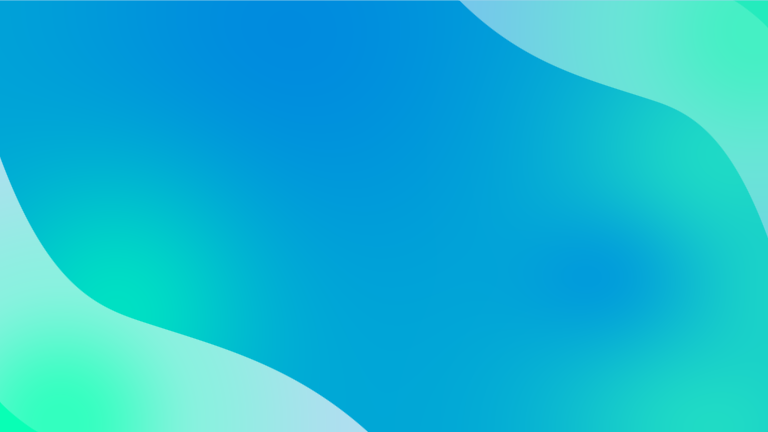
Write a WebGL 2 fragment shader that draws this background.

```glsl
#version 300 es
precision highp float;

uniform vec2 u_resolution;
out vec4 outColor;

// Soft elliptical spot of light
float glow(vec2 p, vec2 center, vec2 radius) {
    vec2 d = (p - center) / radius;
    return exp(-dot(d, d));
}

// Cubic height curve from a to b with the given end slopes
float hermite(float x, vec2 a, vec2 b, float slopeA, float slopeB) {
    float w = b.x - a.x;
    float t = clamp((x - a.x) / w, 0.0, 1.0);
    float s = 1.0 - t;
    return a.y * s * s * (1.0 + 2.0 * t) + b.y * t * t * (3.0 - 2.0 * t)
         + w * t * s * (slopeA * s - slopeB * t);
}

// S-shaped edge: two cubics that meet smoothly at the middle point
float waveEdge(float x, vec2 a, vec2 mid, vec2 b, vec3 slopes) {
    return x < mid.x ? hermite(x, a, mid, slopes.x, slopes.y)
                     : hermite(x, mid, b, slopes.y, slopes.z);
}

// Antialiased coverage, positive inside
float cover(float d) {
    return clamp(0.5 + d / max(fwidth(d), 1e-5), 0.0, 1.0);
}

// Small shape tucked into a corner
float cornerPatch(vec2 q, vec2 size) {
    vec2 e = pow(max(q, 0.0) / size, vec2(0.9));
    return cover(1.0 - e.x - e.y);
}

// Three-stop radial blend
vec3 radialBlend(float r, vec3 inner, vec3 middle, vec3 outer) {
    vec3 c = mix(inner, middle, smoothstep(0.03, 0.34, r));
    return mix(c, outer, smoothstep(0.25, 0.72, r));
}

// Blue field with teal glows at both sides
vec3 backdrop(vec2 p, float aspect) {
    vec3 c = vec3(0.0, 0.652, 0.842);
    c = mix(c, vec3(0.0, 0.545, 0.872), glow(p, vec2(0.66, 0.92), vec2(0.52, 0.48)));
    c = mix(c, vec3(0.0, 0.88, 0.765), glow(p, vec2(0.27, 0.27), vec2(0.31, 0.32)));

    vec3 teal = vec3(0.13, 0.87, 0.77);
    c = mix(c, teal, 0.92 * glow(p, vec2(aspect - 0.10, 0.64), vec2(0.34, 0.30)));
    c = mix(c, teal, 0.95 * glow(p, vec2(aspect - 0.13, 0.01), vec2(0.36, 0.27)));
    c = mix(c, teal, 0.65 * glow(p, vec2(aspect + 0.02, 0.32), vec2(0.18, 0.25)));
    return mix(c, vec3(0.0, 0.595, 0.865), 0.85 * glow(p, vec2(1.37, 0.36), vec2(0.20, 0.15)));
}

void main() {
    float aspect = 16.0 / 9.0;
    vec2 p = gl_FragCoord.xy / u_resolution * vec2(aspect, 1.0);
    vec3 color = backdrop(p, aspect);

    // Lower left wave
    float lowEdge = waveEdge(p.x, vec2(0.0, 0.637), vec2(0.324, 0.257),
                             vec2(0.852, 0.0), vec3(-2.7, -0.33, -0.9));
    vec3 lowColor = radialBlend(length(p - vec2(0.14, 0.02)), vec3(0.20, 1.0, 0.75),
                                vec3(0.53, 0.95, 0.87), vec3(0.69, 0.87, 0.94));
    lowColor = mix(lowColor, vec3(0.03, 1.0, 0.71), cornerPatch(p, vec2(0.088, 0.07)));
    color = mix(color, lowColor, cover(lowEdge - p.y));

    // Upper right wave
    float highEdge = waveEdge(p.x, vec2(1.0625, 1.0), vec2(1.516, 0.766),
                              vec2(aspect, 0.449), vec3(-1.0, -0.33, -2.7));
    vec3 highColor = radialBlend(length(p - vec2(1.75, 0.93)), vec3(0.27, 0.94, 0.77),
                                 vec3(0.41, 0.90, 0.84), vec3(0.46, 0.78, 0.92));
    highColor = mix(highColor, vec3(0.14, 0.92, 0.74),
                    cornerPatch(vec2(aspect, 1.0) - p, vec2(0.081, 0.065)));
    color = mix(color, highColor, cover(p.y - highEdge));

    // Pale hairline along the top
    color = mix(color, vec3(0.65, 0.83, 0.92), 0.4 * smoothstep(0.997, 0.999, p.y));
    outColor = vec4(color, 1.0);
}
```
